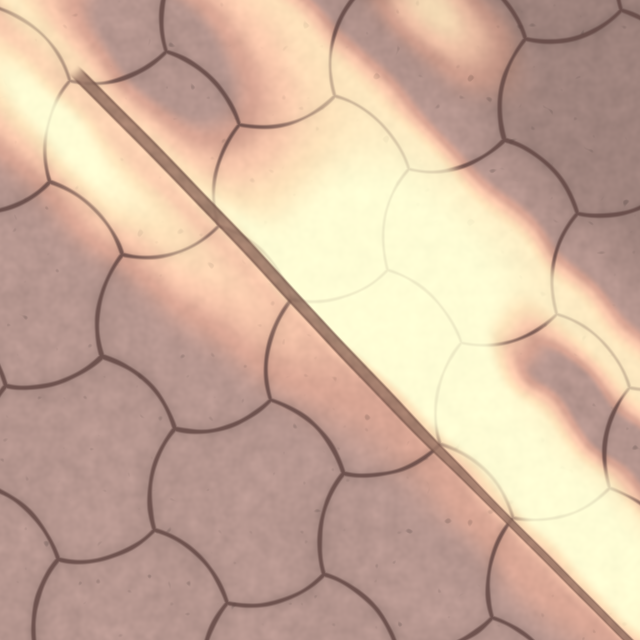
Write a three.js fragment shader that draws this texture.

```glsl
// Interlocking paving stones with curved joints, crossed by a straight groove
// and slanting sunbeams. Joints are arcs repeated on a skewed lattice; the light
// is a sum of soft bands and blobs laid along the diagonal, then colour-ramped.

#define STEP_RIGHT vec2(0.2643, -0.0690)
#define STEP_DOWN vec2(0.0820, -0.2721)
#define LATTICE_ORIGIN vec2(0.2734, 0.3294)
#define STONE_PEAK vec2(0.1500, 0.0456)
#define ARC_SAG 0.0205
#define JOINT_WIDTH 0.0032
#define GROOVE_WIDTH 0.0098
#define EDGE_SOFT 0.0022
#define GRAIN 0.07
#define BEAM_WOBBLE 0.018

varying vec2 vUv;

const vec3 SHADE = vec3(0.715, 0.590, 0.560);
const vec3 ROSE = vec3(0.850, 0.650, 0.580);
const vec3 PEACH = vec3(0.980, 0.790, 0.680);
const vec3 CREAM = vec3(0.995, 0.890, 0.735);
const vec3 GLARE = vec3(1.000, 0.990, 0.835);
const vec3 JOINT = vec3(0.390, 0.280, 0.265);
const vec3 GROOVE = vec3(0.590, 0.450, 0.390);
const vec3 GROOVE_RIM = vec3(0.470, 0.340, 0.295);

vec2 hashGradient(vec2 p) {
  vec3 q = fract(p.xyx * vec3(0.1031, 0.1030, 0.0973));
  q += dot(q, q.yzx + 33.33);
  return fract((q.xx + q.yz) * q.zy) * 2.0 - 1.0;
}

float gradientNoise(vec2 p) {
  vec2 i = floor(p), f = fract(p);
  vec2 w = f * f * f * (f * (f * 6.0 - 15.0) + 10.0);
  vec2 e = vec2(1.0, 0.0);
  float low = mix(dot(hashGradient(i), f), dot(hashGradient(i + e), f - e), w.x);
  float high = mix(dot(hashGradient(i + e.yx), f - e.yx),
                   dot(hashGradient(i + 1.0), f - 1.0), w.x);
  return mix(low, high, w.y);
}

// Distance to a circular arc that bulges to the left of start -> end
float arcDistance(vec2 p, vec2 start, vec2 end) {
  vec2 span = 0.5 * (end - start);
  float h = length(span);
  vec2 t = span / h;
  float r = (h * h + ARC_SAG * ARC_SAG) / (2.0 * ARC_SAG);
  float rise = r - ARC_SAG;
  vec2 q = p - 0.5 * (start + end);
  q = vec2(abs(dot(q, t)), dot(q, vec2(-t.y, t.x)) + rise);
  return q.x * rise < h * q.y ? abs(length(q) - r) : length(q - vec2(h, rise));
}

// Nearest joint: three arcs per lattice cell, searched over the neighbours
float jointDistance(vec2 p) {
  vec2 a = STEP_RIGHT, b = STEP_DOWN, peak = STONE_PEAK;
  p -= LATTICE_ORIGIN;
  vec2 cell = floor(vec2(p.x * b.y - p.y * b.x, a.x * p.y - a.y * p.x)
                    / (a.x * b.y - a.y * b.x));
  float d = 1.0;
  for (int j = -1; j <= 1; j++) {
    for (int i = -1; i <= 1; i++) {
      vec2 id = cell + vec2(float(i), float(j));
      vec2 q = p - id.x * a - id.y * b;
      d = min(d, arcDistance(q, peak, vec2(0.0)));
      d = min(d, arcDistance(q, peak, a));
      d = min(d, arcDistance(q, peak + b, a));
    }
  }
  return d;
}

float band(float x, float low, float high, float soft) {
  return smoothstep(low - soft, low + soft, x) * (1.0 - smoothstep(high - soft, high + soft, x));
}

float blob(vec2 p, vec2 center, vec2 size) {
  vec2 q = (p - center) / size;
  return exp(-dot(q, q));
}

// Sunlight in diagonal coordinates: x along the beams, y across them
float sunlight(vec2 s) {
  float light = 0.76 * band(s.y, -0.005, 0.330, 0.030);
  light += 1.05 * blob(s, vec2(0.20, -0.07), vec2(0.30, 0.08));
  light += 0.70 * blob(s, vec2(0.49, 0.47), vec2(0.13, 0.055));
  light += 0.42 * blob(s, vec2(0.74, 0.12), vec2(0.22, 0.13));
  light += 0.30 * blob(s, vec2(0.60, -0.06), vec2(0.22, 0.07));
  light += 0.28 * blob(s, vec2(1.20, -0.03), vec2(0.35, 0.06));
  light += 0.20 * blob(s, vec2(1.22, 0.08), vec2(0.25, 0.05));
  light -= 1.00 * blob(s, vec2(0.24, 0.12), vec2(0.22, 0.12));
  light -= 0.80 * band(s.y, 0.158, 0.245, 0.028) * smoothstep(0.87, 1.02, s.x);
  return clamp(light, 0.0, 1.0);
}

vec3 sunRamp(float light) {
  vec3 color = mix(SHADE, ROSE, smoothstep(0.02, 0.25, light));
  color = mix(color, PEACH, smoothstep(0.22, 0.50, light));
  color = mix(color, CREAM, smoothstep(0.45, 0.75, light));
  return mix(color, GLARE, smoothstep(0.68, 0.95, light));
}

void main() {
  vec2 s = 0.7071 * vec2(vUv.x - vUv.y + 1.0, vUv.x + vUv.y - 1.0);
  float broad = gradientNoise(vUv * 9.0);
  float fine = gradientNoise(vUv * 38.0) + 0.6 * gradientNoise(vUv * 95.0);
  float light = sunlight(s + vec2(0.0, BEAM_WOBBLE * broad));

  // Stone surface: grain, dark pits and a deeper shade at the upper right
  vec3 color = sunRamp(light) * (1.0 - 0.13 * smoothstep(0.33, 0.48, s.y) * (1.0 - light));
  color *= 1.0 + GRAIN * (fine + 0.6 * broad) * (1.0 - 0.75 * light);
  float pits = smoothstep(0.38, 0.60, gradientNoise(vUv * 62.0 + 17.0));
  color *= 1.0 - 0.16 * pits * (1.0 - light);

  // Joints: worn in width, washed out by strong light
  float d = jointDistance(vUv + 0.0025 * vec2(broad, gradientNoise(vUv * 14.0 + 5.0)));
  float width = JOINT_WIDTH * (1.0 + 0.5 * gradientNoise(vUv * 22.0)) * (1.0 - 0.35 * light);
  float joint = 1.0 - smoothstep(width - EDGE_SOFT, width + EDGE_SOFT, d);
  float wash = smoothstep(0.25, 0.98, light);
  color *= 1.0 - 0.12 * exp(-d * 110.0) * (1.0 - wash);
  color = mix(color, JOINT, joint * mix(0.82, 0.10, wash));

  // Groove: bowed diagonal strip with dark rims, narrowing downwards
  float grooveHalf = GROOVE_WIDTH * mix(1.0, 0.6, smoothstep(0.85, 1.15, s.x));
  float g = abs(s.y - 0.004 + 0.017 * smoothstep(0.3, 1.0, s.x) + 0.002 * broad);
  float groove = (1.0 - smoothstep(grooveHalf - EDGE_SOFT, grooveHalf + EDGE_SOFT, g))
               * smoothstep(0.155, 0.180, s.x);
  vec3 strip = mix(GROOVE, GROOVE_RIM, smoothstep(0.4, 0.95, g / grooveHalf));
  color = mix(color, strip * (1.0 + 0.12 * fine), 0.86 * groove);

  gl_FragColor = vec4(color, 1.0);
}
```
